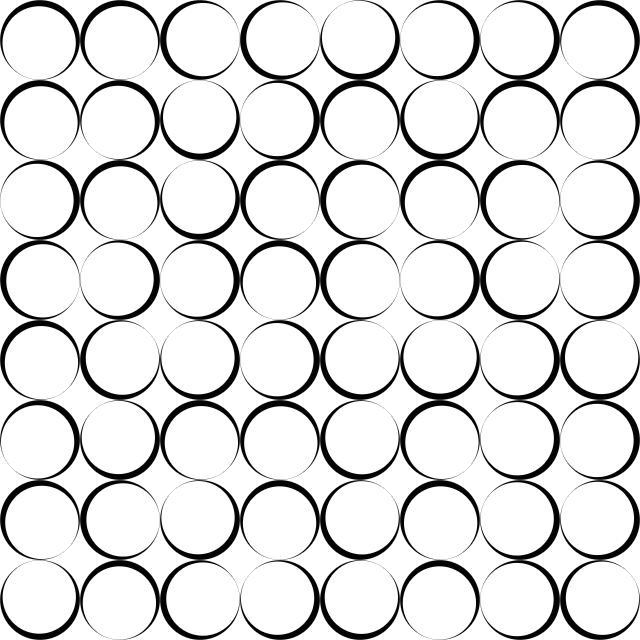
A WebGL 2 fragment shader for this pattern:

```glsl
#version 300 es
precision highp float;
// Grid of touching rings whose stroke swells on one side and thins on the other.
// Each ring is a disc minus a smaller disc, shifted in a random direction per cell.
// A whole number of cells spans the canvas, so it tiles without a seam.

uniform vec2 u_resolution;
out vec4 fragColor;

const float CELLS = 8.0;            // rings across and down
const float OUTER_RADIUS = 0.498;   // radii and shift in cell units
const float INNER_RADIUS = 0.458;
const float INNER_SHIFT = 0.038;    // below the radius gap, so a hairline remains
const uint SEED = 37u;
const vec3 PAPER = vec3(1.0);
const vec3 INK = vec3(0.01);
const float TAU = 6.2831853;

// Integer hash of a cell, from 0 to 1
float hashCell(uvec2 cell) {
    uint h = cell.x * 1597334677u ^ cell.y * 3812015801u ^ SEED * 2654435769u;
    h = (h ^ (h >> 16)) * 2146121005u;
    h = (h ^ (h >> 15)) * 2221713035u;
    h ^= h >> 16;
    return float(h >> 8) / 16777216.0;
}

// Antialiased coverage of a disc
float disc(vec2 p, float radius, float pixel) {
    return clamp(0.5 - (length(p) - radius) / pixel, 0.0, 1.0);
}

void main() {
    // Cell index and position within the cell
    vec2 grid = gl_FragCoord.xy / u_resolution * CELLS;
    vec2 cell = mod(floor(grid), CELLS);
    vec2 p = fract(grid) - 0.5;
    float pixel = CELLS / min(u_resolution.x, u_resolution.y);

    // The hole moves away from the heavy side of the stroke
    float angle = TAU * hashCell(uvec2(cell));
    vec2 holeCenter = INNER_SHIFT * vec2(cos(angle), sin(angle));

    // Difference of coverages keeps hairlines finer than a pixel
    float stroke = disc(p, OUTER_RADIUS, pixel) - disc(p - holeCenter, INNER_RADIUS, pixel);
    fragColor = vec4(mix(PAPER, INK, clamp(stroke, 0.0, 1.0)), 1.0);
}
```
